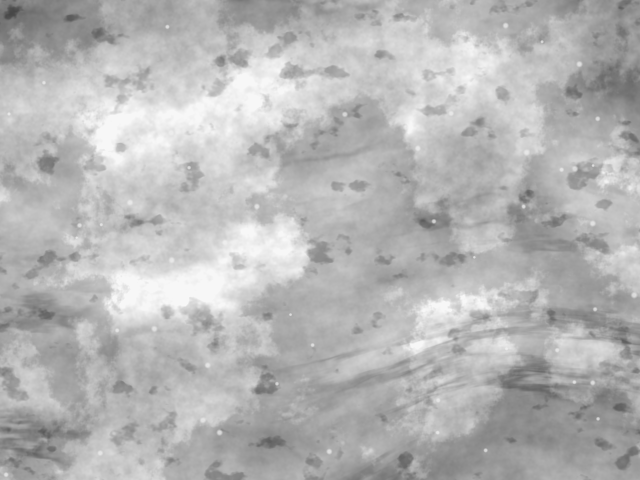
Reproduce this texture procedurally as a Shadertoy shader.

```glsl
float hash(vec2 p) {
    vec3 q = fract(vec3(p.xyx) * 0.1031);
    q += dot(q, q.yzx + 33.33);
    return fract((q.x + q.y) * q.z);
}

float noise(vec2 p) {
    vec2 i = floor(p), f = fract(p);
    f = f * f * (3.0 - 2.0 * f);
    return mix(mix(hash(i), hash(i + vec2(1, 0)), f.x),
               mix(hash(i + vec2(0, 1)), hash(i + vec2(1, 1)), f.x), f.y);
}

// Normalised sum of rotated octaves
float fbm(vec2 p, float gain, int octaves) {
    float sum = 0.0, total = 0.0, amp = 1.0;
    for (int i = 0; i < octaves; i++) {
        sum += amp * noise(p);
        total += amp;
        amp *= gain;
        p = mat2(1.6, 1.2, -1.2, 1.6) * p + 17.3;
    }
    return sum / total;
}

// Sparse round specks, at most one per cell
float specks(vec2 p) {
    vec2 cell = floor(p);
    vec2 centre = 0.3 + 0.4 * vec2(hash(cell + 5.1), hash(cell + 9.7));
    float radius = 0.06 + 0.1 * hash(cell + 31.0);
    float spot = 1.0 - smoothstep(radius * 0.4, radius * 1.5, length(fract(p) - centre));
    return spot * step(0.94, hash(cell + 71.0));
}

void mainImage(out vec4 fragColor, in vec2 fragCoord) {
    vec2 p = fragCoord / iResolution.y;

    // Bent coordinates let the stone's grain rise and fall
    vec2 warp = vec2(noise(p * 2.3 + 4.0), noise(p * 1.8 + 11.0)) - 0.5;
    vec2 flow = p + vec2(0.08, 0.3) * warp;

    // Soft clouds in the grey ground
    float cloud = fbm(flow * vec2(3.2, 6.0) + 20.0, 0.52, 6);

    // Pale ragged crust, gathered in two broad columns
    float column = 0.06 * cos(11.5 * (p.x - 0.38));
    float band = 0.08 * exp(-pow((p.y - 0.53) / 0.08, 2.0)) * smoothstep(0.5, 0.7, p.x);
    float field = fbm(p * 4.0 + 0.15 * warp + 43.0, 0.63, 7) + column - band;
    float crust = smoothstep(0.465, 0.55, field);

    // Dark creases along the grain, strongest near the bottom
    float ridge = 1.0 - abs(2.0 * fbm(flow * vec2(3.0, 11.0) + 7.0, 0.55, 5) - 1.0);
    float patchy = smoothstep(0.42, 0.68, fbm(flow * vec2(3.0, 7.0) + 61.0, 0.5, 4));
    float crease = smoothstep(0.8, 1.0, ridge) * patchy * mix(1.0, 0.4, smoothstep(0.1, 0.55, p.y));

    // Small pits and fine mottling
    float pits = smoothstep(0.64, 0.78, fbm(p * vec2(20.0, 26.0) + 3.0, 0.5, 4));
    float mottle = fbm(p * 48.0 + 90.0, 0.65, 3) - 0.5;

    float grey = 0.645 + 0.56 * (cloud - 0.5) + 0.13 * crust;
    grey += mottle * mix(0.1, 0.16, crust);
    grey -= 0.2 * crease + 0.16 * pits;
    grey += 0.07 * smoothstep(0.6, 0.75, cloud) * crust;
    grey = mix(grey, 0.95, 0.7 * specks(p * 27.0));

    fragColor = vec4(vec3(clamp(grey, 0.25, 0.97)), 1.0);
}
```
